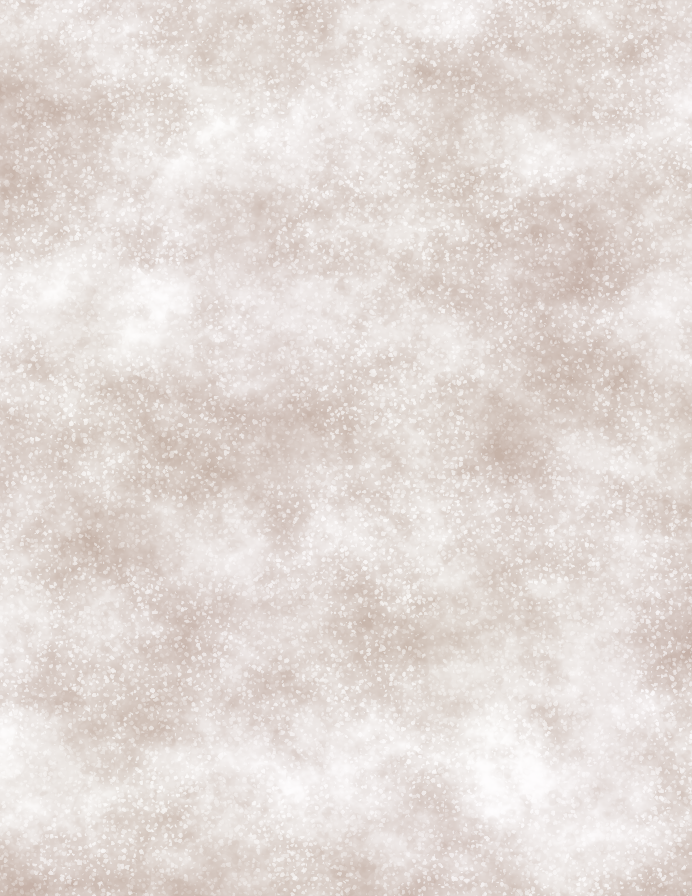
Write a Shadertoy shader that draws this texture.

```glsl
// Mottled plaster-like wash: soft taupe clouds on warm white paper.
// Layered gradient noise sets the tone, broad dabs break it into patches,
// and tiny jittered flecks lift the pigment in a pale, sponged grain.

const vec3 PAPER = vec3(0.995, 0.990, 0.990);
const vec3 WASH  = vec3(0.920, 0.897, 0.886);
const vec3 TAUPE = vec3(0.775, 0.700, 0.660);

float hash(vec2 cell, float seed) {
    vec3 q = fract(vec3(cell.xyx) * vec3(0.1031, 0.1030, 0.0973) + seed * 0.137);
    q += dot(q, q.yzx + 33.33);
    return fract((q.x + q.y) * q.z);
}

float cornerSlope(vec2 cell, vec2 offset, float seed) {
    float angle = 6.2832 * hash(cell, seed);
    return dot(vec2(cos(angle), sin(angle)), offset);
}

float gradientNoise(vec2 p, float seed) {
    vec2 cell = floor(p);
    vec2 f = fract(p);
    vec2 u = f * f * f * (f * (f * 6.0 - 15.0) + 10.0);
    vec2 e = vec2(1.0, 0.0);
    float low = mix(cornerSlope(cell, f, seed),
                    cornerSlope(cell + e, f - e, seed), u.x);
    float high = mix(cornerSlope(cell + e.yx, f - e.yx, seed),
                     cornerSlope(cell + 1.0, f - 1.0, seed), u.x);
    return mix(low, high, u.y);
}

// Each octave is turned so that no lattice direction stands out.
float fbm(vec2 p, float gain, float seed) {
    const mat2 TURN = mat2(0.8, 0.6, -0.6, 0.8);
    float sum = 0.0;
    float amplitude = 1.0;
    for (int i = 0; i < 6; i++) {
        sum += amplitude * gradientNoise(p, seed + float(i));
        p = 2.03 * TURN * p + vec2(17.3, 9.1);
        amplitude *= gain;
    }
    return sum;
}

// Scattered round dabs of random size and strength, one per unit cell.
float dabs(vec2 p, float softness, float seed) {
    vec2 cell = floor(p);
    float cover = 0.0;
    for (int y = -1; y <= 1; y++) {
        for (int x = -1; x <= 1; x++) {
            vec2 id = cell + vec2(x, y);
            vec2 jitter = vec2(hash(id, seed), hash(id, seed + 1.0));
            float radius = mix(0.28, 0.62, hash(id, seed + 2.0));
            float strength = hash(id, seed + 3.0);
            float dist = length(p - id - mix(vec2(0.1), vec2(0.9), jitter));
            float shape = 1.0 - smoothstep(radius - softness, radius, dist);
            cover = max(cover, strength * shape);
        }
    }
    return cover;
}

vec3 pigment(float tone) {
    vec3 pale = mix(PAPER, WASH, smoothstep(-0.05, 0.48, tone));
    return mix(pale, TAUPE, clamp((tone - 0.42) / 0.58, 0.0, 1.0));
}

void mainImage(out vec4 fragColor, in vec2 fragCoord) {
    vec2 p = fragCoord / iResolution.y;

    // Clouds, slightly wider than tall
    float clouds = fbm(p * vec2(4.6, 5.6) + 5.7, 0.68, 3.0);
    float tone = 0.46 + 0.47 * clouds;

    // Watery patches with wobbling edges
    vec2 wobble = vec2(gradientNoise(p * 70.0, 21.0), gradientNoise(p * 70.0, 22.0));
    tone += 0.10 * (dabs(p * 48.0 + 0.5 * wobble, 0.15, 31.0) - 0.45);

    // Dense pale flecks, gathered loosely into regions
    vec2 ragged = vec2(gradientNoise(p * 260.0, 41.0), gradientNoise(p * 260.0, 42.0));
    float flecks = dabs(p * 185.0 + 0.4 * ragged, 0.28, 51.0);
    float region = smoothstep(-0.40, 0.25, fbm(p * 8.0 + 2.3, 0.55, 61.0));
    float lift = mix(0.22, 0.44, region) * smoothstep(-0.1, 0.45, tone);
    tone -= lift * (flecks - 0.42);

    // Faint drift between rosy and sandy pigment
    float drift = gradientNoise(p * 5.0 + 8.0, 71.0);
    vec3 color = pigment(tone) + 0.010 * drift * vec3(0.2, -0.3, 0.8);

    fragColor = vec4(clamp(color, 0.0, 1.0), 1.0);
}
```
